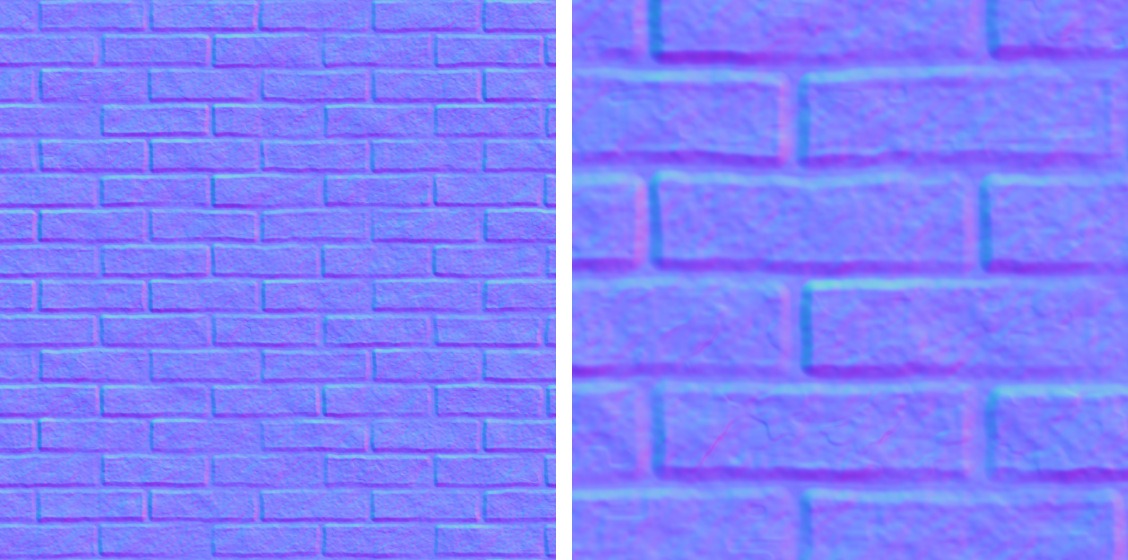
Left: the whole. Right: its middle third, enlarged.
A WebGL 2 fragment shader for this texture map:

```glsl
#version 300 es
precision highp float;
// Tangent-space normal map of a worn running-bond brick wall, 5 bricks by 16 courses.

uniform vec2 u_resolution;
out vec4 fragColor;

float hash(vec2 p) {
  vec3 q = fract(p.xyx * vec3(0.1031, 0.1030, 0.0973));
  q += dot(q, q.yzx + 33.33);
  return fract((q.x + q.y) * q.z);
}

// Value noise in -0.5..0.5 that wraps after "period" cells
float noise(vec2 p, vec2 period) {
  vec2 i = floor(p), f = p - i;
  f = f * f * f * (f * (f * 6.0 - 15.0) + 10.0);
  vec2 a = mod(i, period), b = mod(i + 1.0, period);
  return mix(mix(hash(a), hash(vec2(b.x, a.y)), f.x),
             mix(hash(vec2(a.x, b.y)), hash(b), f.x), f.y) - 0.5;
}

float tiledNoise(vec2 uv, vec2 cells) {
  return noise(uv * cells, cells);
}

// Octaves whose slope grows slowly with frequency; sheared so the lattice does not show
float roughness(vec2 uv) {
  float sum = 0.0, slope = 0.6;
  vec2 cells = vec2(12.0, 15.0);
  for (int i = 0; i < 5; i++) {
    vec2 p = mod(float(i), 2.0) < 0.5 ? uv : vec2(uv.x + uv.y, uv.y - uv.x);
    sum += slope * tiledNoise(p + 0.137 * float(i), cells) / cells.y;
    cells *= 2.0;
    slope += 0.15;
  }
  return sum;
}

float roundedBox(vec2 p, vec2 halfSize, float radius) {
  vec2 d = abs(p) - halfSize + radius;
  return length(max(d, 0.0)) + min(max(d.x, d.y), 0.0) - radius;
}

float wallHeight(vec2 uv) {
  // Hand-laid wobble of the joints
  vec2 w = uv + 0.0034 * vec2(tiledNoise(uv, vec2(17.0, 23.0)), tiledNoise(uv + 0.37, vec2(13.0, 19.0)))
              + 0.0020 * vec2(tiledNoise(uv, vec2(67.0)), tiledNoise(uv + 0.61, vec2(59.0)));

  // Brick cell, with every other course shifted
  float course = floor(w.y * 16.0 - 0.05);
  float shift = mod(course, 2.0) > 0.5 ? 0.066 : 0.178;
  vec2 cell = vec2((w.x - shift) * 5.0, w.y * 16.0 - 0.05);
  vec2 id = mod(floor(cell), vec2(5.0, 16.0));
  vec2 q = (fract(cell) - 0.5) / vec2(5.0, 16.0);
  vec4 rnd = vec4(hash(id + 3.1), hash(id + 17.7), hash(id + 41.3), hash(id + 73.9));

  // Brick body with soft bevels that nearly meet in the joints
  vec2 halfSize = vec2(0.0970, 0.0281) - vec2(0.0014, 0.0007) * rnd.xy;
  vec2 offset = (rnd.zw - 0.5) * vec2(0.0030, 0.0005);
  float d = roundedBox(q - offset, halfSize, 0.0075);
  float bevel = 0.0046 - 0.0006 * q.y / 0.028;
  float body = 1.0 - smoothstep(-1.4 * bevel, 0.6 * bevel, d);
  float depth = 0.0023 + 0.0020 * tiledNoise(uv + 0.23, vec2(11.0, 21.0));

  // Weathered faces: slight lean, flaked ledges and slanting flecks
  vec2 lean = vec2(-0.009, -0.018) + (rnd.yz - 0.5) * vec2(0.012, 0.045);
  vec2 slant = vec2(uv.x + uv.y, uv.y - uv.x);
  float flake = tiledNoise(slant, vec2(17.0, 31.0)) + 0.5 * tiledNoise(uv, vec2(61.0, 73.0))
              + 0.3 * tiledNoise(uv, vec2(130.0, 170.0));
  float ledge = smoothstep(-0.06, 0.12, flake + 0.3 * (rnd.w - 0.5));
  float flecks = tiledNoise(slant, vec2(46.0, 94.0));
  float pit = smoothstep(0.20, 0.42, tiledNoise(uv + 0.71, vec2(71.0, 97.0)));

  float face = dot(q, lean) + 0.0005 * rnd.x * ledge + 0.0004 * flecks - 0.0004 * pit * rnd.z;
  // Faint raised rim just inside some bricks
  face += 0.0003 * smoothstep(0.3, 0.9, rnd.y) * (1.0 - smoothstep(0.0, 0.0045, abs(d + 0.007)));
  return body * (depth + face) + roughness(uv) * mix(0.05, 0.078, body);
}

void main() {
  vec2 uv = gl_FragCoord.xy / u_resolution;
  vec2 e = vec2(0.0011, 0.0);
  vec2 slope = vec2(wallHeight(uv + e.xy) - wallHeight(uv - e.xy),
                    wallHeight(uv + e.yx) - wallHeight(uv - e.yx)) / (2.0 * e.x);
  vec3 normal = normalize(vec3(-slope, 1.0));
  fragColor = vec4(normal * 0.5 + 0.5, 1.0);
}
```
